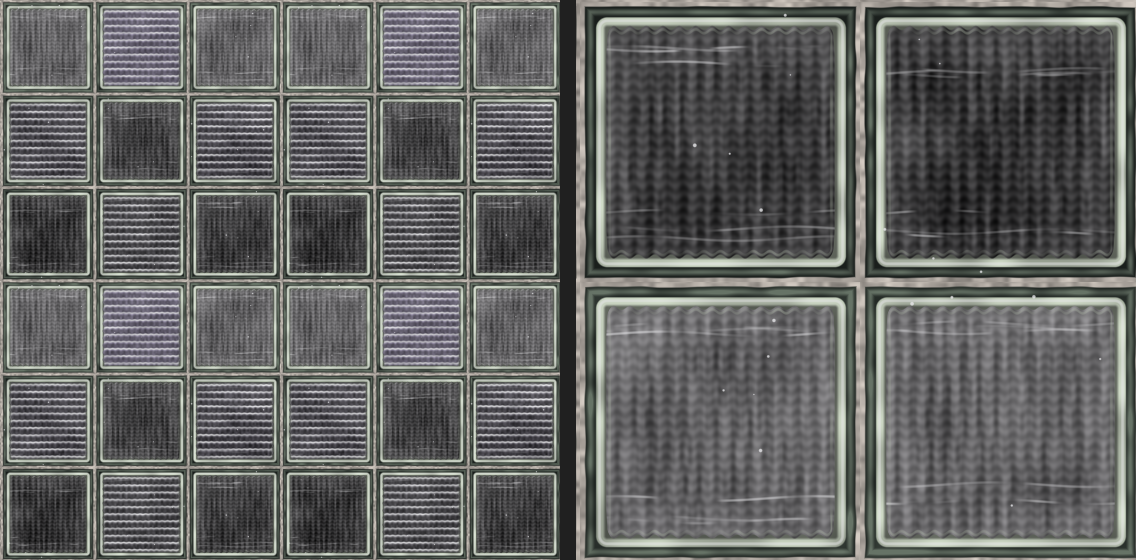
Left, the full canvas; right, a detail of the centre.
A WebGL 2 fragment shader for this texture:

```glsl
#version 300 es
precision highp float;
// A wall of 6 by 6 square glass blocks set in pale joints, varying over 3 by 3.
// Each block is a dark bevel, a pale green rim and a ribbed pane; ribs run
// upright or level in a checker, with streaks, specks and stains from noise.
uniform vec2 u_resolution;
out vec4 fragColor;

const float TAU = 6.2831853;
const float BLOCKS = 6.0;
const float PERIOD = 3.0;
const float RIM_HALF = 0.446;
const float PANE_HALF = 0.408;
const vec3 JOINT = vec3(0.73, 0.70, 0.67);
const vec3 BEVEL_DARK = vec3(0.10, 0.12, 0.11);
const vec3 BEVEL_GREEN = vec3(0.40, 0.45, 0.40);
const vec3 RIM = vec3(0.73, 0.77, 0.70);
const vec3 GLINT = vec3(0.91, 0.91, 0.92);

float hash(vec2 p) {
  return fract(sin(dot(p, vec2(127.1, 311.7))) * 43758.5453);
}

float noise(vec2 p) {
  vec2 i = floor(p), f = fract(p);
  f = f * f * (3.0 - 2.0 * f);
  return mix(mix(hash(i), hash(i + vec2(1, 0)), f.x),
             mix(hash(i + vec2(0, 1)), hash(i + vec2(1, 1)), f.x), f.y);
}

float roundBox(vec2 p, float halfSize, float radius) {
  vec2 q = abs(p) - halfSize + radius;
  return length(max(q, 0.0)) + min(max(q.x, q.y), 0.0) - radius;
}

float band(float d, float halfWidth, float soft) {
  return 1.0 - smoothstep(halfWidth - soft, halfWidth + soft, abs(d));
}

// Upright ribs crossed by a fine weave, darker in the middle.
vec3 uprightPane(vec2 p, vec2 seed, float tone) {
  float rib = sin(p.x * TAU * 17.0 + 0.3 * sin(p.y * 40.0));
  float weave = sin(p.y * TAU * 25.0 + rib);
  float grain = noise(vec2(p.x * 65.0, p.y * 9.0) + seed) - 0.5;
  float inner = 1.0 - smoothstep(-0.05, 0.03, roundBox(p + vec2(0.0, 0.02), 0.31, 0.05));
  float v = tone + 0.05 * rib + 0.035 * weave + 0.15 * grain - 0.05 * inner;
  return v * vec3(1.0, 0.99, 1.01);
}

// Level ribs: a thin bright crest over a dark purple-grey trough.
vec3 levelPane(vec2 p, vec2 seed, float tone, float px) {
  float wave = 0.0025 * sin(p.x * TAU * 17.0) + 0.006 * (noise(p * 5.0 + seed) - 0.5);
  float phase = fract((p.y + wave) * 13.0 + 0.5) - 0.5;
  float crest = band(phase, 0.12, 0.04 + px * 8.0);
  float sheen = band(phase + 0.17, 0.12, 0.12);
  float fade = 0.65 + 0.4 * noise(vec2(p.x * 6.0, floor(p.y * 13.0 + 0.5)) + seed);
  float grain = noise(vec2(p.x * 50.0, p.y * 30.0) + seed) - 0.5;
  float v = tone - 0.03 + 0.13 * grain + 0.025 * sin(p.x * TAU * 17.0) + 0.13 * sheen;
  vec3 trough = v * mix(vec3(1.0), vec3(1.0, 0.95, 1.12), hash(seed + 4.0));
  return mix(trough, GLINT, crest * fade * 0.85);
}

// Broken level reflections gathered near the top and bottom of a pane.
float streaks(vec2 p, vec2 seed, float px) {
  float sum = 0.0;
  for (int i = 0; i < 6; i++) {
    vec2 key = seed + float(i) * 3.7;
    float side = i % 2 == 0 ? 1.0 : -1.0;
    float y = side * mix(0.22, 0.37, hash(key)) + 0.008 * sin(p.x * 9.0 + hash(key + 2.0) * TAU);
    float broken = smoothstep(0.35, 0.8, noise(vec2(p.x * 9.0, 0.0) + key));
    sum += band(p.y - y, 0.004, px) * broken * (0.3 + 0.6 * hash(key + 1.0));
  }
  return min(sum, 1.0);
}

float specks(vec2 p, vec2 seed, float px) {
  float sum = 0.0;
  for (int i = 0; i < 5; i++) {
    vec2 key = seed + float(i) * 5.3;
    vec2 at = vec2(hash(key), hash(key + 7.0)) - 0.5;
    sum += band(length(p - at * 0.94), 0.002 + 0.005 * hash(key + 9.0), px * 0.8);
  }
  return min(sum, 1.0);
}

void main() {
  vec2 grid = gl_FragCoord.xy / u_resolution * BLOCKS - vec2(0.016, -0.008);
  float px = BLOCKS / min(u_resolution.x, u_resolution.y);
  vec2 kind = mod(floor(grid), PERIOD);
  vec2 p = fract(grid) - 0.5;
  vec2 seed = kind * 17.0 + 31.0;
  bool level = mod(kind.x + kind.y, 2.0) > 0.5;
  float bright = kind.y * 0.5;
  float tone = mix(0.27, 0.42, bright * bright) + 0.03 * (hash(seed) - 0.5);

  // Dark bevel with green refracted lines.
  float edge = 0.5 - max(abs(p.x), abs(p.y));
  float rim = roundBox(p - vec2(0.002, 0.0), RIM_HALF, 0.04);
  float stain = noise(p * 14.0 + seed);
  float green = band(edge - 0.036, 0.009, 0.009) * (0.3 + 0.8 * stain);
  vec3 color = mix(BEVEL_DARK, BEVEL_GREEN, min(green + 0.35 * bright * stain, 1.0));

  // Pale rim, shaded along its inner side.
  vec3 rimColor = RIM * (0.78 + 0.35 * noise(p * 9.0 + seed + 5.0));
  rimColor = mix(rimColor, GLINT, 0.5 * band(rim + 0.012, 0.005, px));
  rimColor *= 1.0 - 0.5 * smoothstep(0.022, 0.036, -rim);
  color = mix(color, rimColor, 1.0 - smoothstep(-px, px, rim));

  // Ribbed pane with scalloped ends.
  float scallop = level ? cos(p.y * TAU * 13.0) * smoothstep(0.3, 0.4, abs(p.x))
                        : cos(p.x * TAU * 17.0) * smoothstep(0.3, 0.4, abs(p.y));
  float pane = roundBox(p, PANE_HALF, 0.03) + 0.007 * scallop;
  vec3 glass = level ? levelPane(p, seed, tone, px) : uprightPane(p, seed, tone);
  glass += 0.10 * (noise(p * 4.0 + seed) - 0.5) + 0.06 * p.y;
  glass = mix(glass, GLINT, streaks(p, seed, px) * (level ? 0.2 : 0.6));
  glass = mix(glass, RIM, 0.4 * band(pane + 0.012, 0.005, px) * stain);
  color = mix(color, glass, 1.0 - smoothstep(-px, px, pane));
  color = mix(color, GLINT, 0.8 * specks(p, seed, px));

  // Weathered joint between blocks.
  float grit = noise(p * 45.0 + seed) * 0.6 + noise(p * 12.0 + seed) * 0.4;
  float joint = 1.0 - smoothstep(0.017 - px, 0.017 + px, edge + 0.006 * (stain - 0.5));
  color = mix(color, JOINT * (0.65 + 0.55 * grit), joint);
  fragColor = vec4(clamp(color, 0.0, 1.0), 1.0);
}
```
